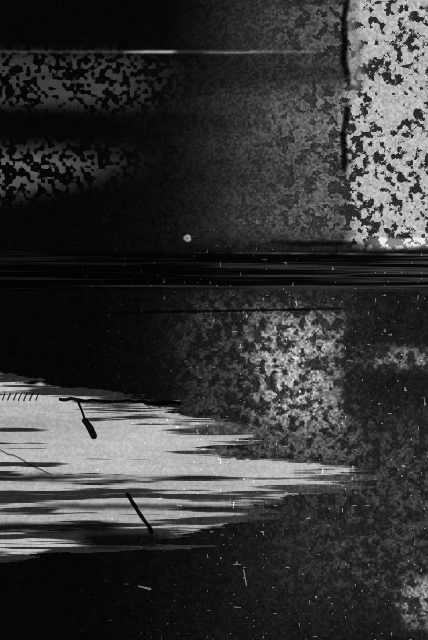
Give the GLSL for this texture, as a WebGL 1 fragment shader.

```glsl
precision highp float;
uniform vec2 u_resolution;

float hash(vec2 p) {
  vec3 q = fract(vec3(p.xyx) * 0.1031);
  q += dot(q, q.yzx + 33.33);
  return fract((q.x + q.y) * q.z);
}

float noise(vec2 p) {
  vec2 i = floor(p), f = fract(p);
  f = f * f * (3.0 - 2.0 * f);
  return mix(mix(hash(i), hash(i + vec2(1, 0)), f.x),
             mix(hash(i + vec2(0, 1)), hash(i + vec2(1, 1)), f.x), f.y);
}

float fbm(vec2 p) {
  float sum = 0.0, amp = 0.5;
  for (int i = 0; i < 4; i++) {
    sum += amp * noise(p);
    p = p * 2.03 + 17.3;
    amp *= 0.55;
  }
  return sum;
}

// Smooth step that may also run downwards (a > b).
float ramp(float a, float b, float x) {
  float t = clamp((x - a) / (b - a), 0.0, 1.0);
  return t * t * (3.0 - 2.0 * t);
}

float band(float lo, float hi, float soft, float x) {
  return ramp(lo - soft, lo + soft, x) * ramp(hi + soft, hi - soft, x);
}

float box(vec2 p, vec2 lo, vec2 hi, vec2 soft) {
  return band(lo.x, hi.x, soft.x, p.x) * band(lo.y, hi.y, soft.y, p.y);
}

float scratch(vec2 p, vec2 a, vec2 b, float width) {
  p.y *= 1.5; a.y *= 1.5; b.y *= 1.5;
  vec2 d = b - a;
  float t = clamp(dot(p - a, d) / dot(d, d), 0.0, 1.0);
  return ramp(width + 0.002, width - 0.001, length(p - a - d * t));
}

void main() {
  vec2 u = gl_FragCoord.xy / u_resolution;
  vec2 p = vec2(u.x, u.y * 1.5);
  float fine = noise(p * 210.0);
  float grit = fbm(p * 75.0);
  float cloud = fbm(p * 9.0);
  float streak = fbm(vec2(p.x * 4.0, p.y * 95.0));
  float wide = fbm(vec2(p.x * 2.5, p.y * 24.0) + 40.0);
  vec2 w = u + vec2(0.05 * (wide - 0.5), 0.012 * (cloud - 0.5));

  // Dark ground, faintly lighter to the right
  float c = 0.025 + 0.075 * ramp(0.15, 0.75, u.x) * ramp(1.0, 0.8, u.y);
  c *= 0.35 + 0.7 * grit + 0.6 * fine;

  // Worn haze rising towards the upper right
  float haze = ramp(0.36, 0.83, w.x) * ramp(0.6, 0.65, w.y);
  haze *= 1.0 - 0.4 * band(0.865, 0.91, 0.02, w.y);
  c += haze * 0.46 * (0.25 + 0.6 * grit + 0.5 * wide) * (0.6 + 0.5 * fine);
  float pits = ramp(0.51, 0.61, grit + 0.16 * (cloud - 0.5));
  c *= 1.0 - 0.6 * pits * haze;

  // Bright pitted plaster on the right
  float plaster = ramp(0.79, 0.835, w.x) * ramp(0.608, 0.622, w.y);
  float flakes = ramp(0.62, 0.47, grit + 0.3 * (cloud - 0.5));
  c = mix(c, mix(0.17, 0.78, flakes) * (0.82 + 0.25 * fine), plaster * 0.93);
  c = mix(c, 0.43 + 0.12 * fine, 0.7 * box(w, vec2(0.82, 0.85), vec2(0.845, 1.1), vec2(0.012, 0.03)));
  float seamX = abs(u.x - 0.808 - 0.012 * (noise(vec2(3.0, p.y * 22.0)) - 0.5));
  float seam = ramp(0.012, 0.002, seamX) * (band(0.875, 1.1, 0.015, u.y) + band(0.73, 0.838, 0.012, u.y));
  c *= 1.0 - 0.85 * seam;

  // Mottled patches on the upper left
  float mottle = ramp(0.43, 0.57, noise(p * 120.0) * 0.55 + 0.45 * grit + 0.25 * (wide - 0.5));
  float worn = 0.45 * box(w, vec2(-0.2, 0.835), vec2(0.36, 0.915), vec2(0.12, 0.02));
  worn += 0.75 * ramp(0.42, 0.05, w.x) * band(0.69 + 0.13 * u.x, 0.765, 0.025, w.y);
  c += worn * mottle * (0.2 + 0.5 * wide);
  float gleam = box(u, vec2(-0.1, 0.917), vec2(0.74, 0.921), vec2(0.04, 0.003));
  c += gleam * (0.15 + 0.6 * ramp(0.35, 0.7, noise(p * vec2(16, 70))) * band(0.28, 0.56, 0.12, u.x));

  // Speckled panel in the middle and patches at its right
  float panel = 0.12 * box(w, vec2(0.43, 0.27), vec2(0.81, 0.54), vec2(0.1, 0.035));
  panel += 0.25 * box(w, vec2(0.6, 0.34), vec2(0.805, 0.505), vec2(0.06, 0.035)) * ramp(0.815, 0.8, u.x);
  panel += 0.24 * box(w, vec2(0.86, 0.425), vec2(1.1, 0.46), vec2(0.04, 0.012));
  panel += 0.1 * ramp(0.45, 0.9, u.x) * band(0.06, 0.35, 0.06, u.y);
  panel += 0.24 * box(w, vec2(0.94, 0.02), vec2(1.1, 0.095), vec2(0.03, 0.02));
  c += panel * (0.25 + 1.25 * ramp(0.63, 0.4, grit + 0.2 * (cloud - 0.5))) * (0.55 + 0.8 * fine);

  // Grooved horizontal board
  float board = band(0.548, 0.607, 0.006, u.y + 0.004 * (streak - 0.5));
  float groove = fbm(vec2(p.x * 3.0, p.y * 170.0) + 9.0);
  c = mix(c, (0.015 + 0.22 * ramp(0.45, 0.75, groove)) * (0.35 + 0.75 * u.x), board * 0.9);
  float ridge = ramp(0.003, 0.0, abs(u.y - 0.605 + 0.006 * (u.x - 0.5)));
  c += ridge * ramp(0.3, 0.95, u.x) * 0.4 * noise(p * vec2(45, 8));
  c += 0.4 * box(w, vec2(0.87, 0.615), vec2(1.1, 0.637), vec2(0.05, 0.006)) * ramp(0.35, 0.6, wide);
  c *= 1.0 - 0.75 * box(w, vec2(0.65, 0.614), vec2(0.86, 0.622), vec2(0.05, 0.004));
  c *= 1.0 - 0.7 * ramp(0.003, 0.001, abs(u.y - 0.508 - 0.012 * u.x)) * band(0.25, 0.8, 0.1, u.x);

  // Pale brushed paint with a ragged right edge
  float y = u.y + 0.012 * (cloud - 0.5);
  float reach = 0.62 * ramp(0.432, 0.315, y) - 0.1 * band(0.285, 0.305, 0.008, y);
  reach += 0.23 * ramp(0.287, 0.268, y) - 0.23 * ramp(0.25, 0.2, y);
  reach -= 0.66 * ramp(0.195, 0.112, y);
  reach += 0.32 * band(0.142, 0.15, 0.006, y);
  float inside = reach - u.x + 0.28 * (streak - 0.5) + 0.08 * (grit - 0.5);
  float paint = ramp(-0.015, 0.03, inside) * ramp(0.425, 0.41, y) * ramp(0.105, 0.125, y);
  float dry = ramp(0.58, 0.72, streak + 0.16 * ramp(0.3, 0.0, inside) + 0.1 * ramp(0.29, 0.22, u.y));
  float gaps = box(w, vec2(-0.1, 0.246), vec2(0.53, 0.256), vec2(0.06, 0.007)) * ramp(0.32, 0.5, streak);
  gaps += box(w, vec2(-0.1, 0.172), vec2(0.26, 0.184), vec2(0.03, 0.005));
  gaps += box(w, vec2(0.2, 0.146), vec2(0.37, 0.168), vec2(0.03, 0.006));
  gaps += 0.7 * box(w, vec2(0.1, 0.204), vec2(0.6, 0.212), vec2(0.08, 0.004));
  paint *= (1.0 - 0.8 * dry) * (1.0 - 0.92 * min(gaps, 1.0));
  c = mix(c, 0.56 + 0.2 * wide + 0.12 * (streak - 0.5) + 0.09 * fine, paint);

  // Gouges and short hatching in the paint
  vec2 s = u + 0.004 * (vec2(noise(p * 60.0), noise(p * 60.0 + 8.0)) - 0.5);
  float cut = scratch(s, vec2(0.14, 0.376), vec2(0.42, 0.37), 0.003);
  cut = max(cut, scratch(s, vec2(0.18, 0.376), vec2(0.2, 0.345), 0.002));
  cut = max(cut, scratch(s, vec2(0.2, 0.343), vec2(0.218, 0.318), 0.007));
  cut = max(cut, scratch(s, vec2(0.297, 0.227), vec2(0.355, 0.168), 0.004));
  cut = max(cut, 0.6 * scratch(s, vec2(0.0, 0.298), vec2(0.12, 0.257), 0.001));
  for (int i = 0; i < 7; i++) {
    float x = 0.005 + 0.013 * float(i);
    cut = max(cut, 0.8 * scratch(s, vec2(x, 0.375), vec2(x + 0.006, 0.386), 0.001));
  }
  c *= 1.0 - 0.93 * cut;

  // Chips and stray pale specks
  c += 0.5 * ramp(0.012, 0.006, length((s - vec2(0.437, 0.627)) * vec2(1, 1.5))) * (0.5 + fine);
  c += 0.4 * scratch(s, vec2(0.575, 0.086), vec2(0.57, 0.11), 0.001);
  c += 0.4 * scratch(s, vec2(0.325, 0.085), vec2(0.352, 0.08), 0.002);
  c += 0.4 * ramp(0.91, 0.98, noise(p * 130.0 + 70.0)) * ramp(0.0, 0.7, u.x) * ramp(0.75, 0.5, u.y);
  gl_FragColor = vec4(vec3(clamp(c, 0.012, 0.92)), 1.0);
}
```
